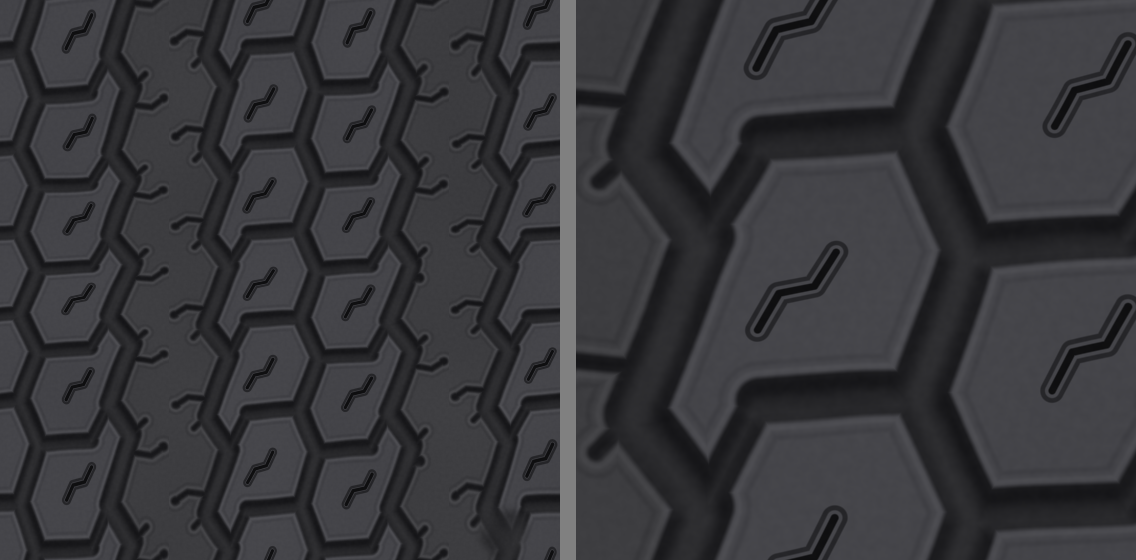
Left: the whole. Right: its middle third, enlarged.
Give the GLSL for this texture, as a WebGL 1 fragment shader.

```glsl
precision highp float;
// Moulded rubber tyre tread: two bands of interlocking blocks between plain ribs.
// Each band is point symmetric, so half of its grooves are drawn as line distances
// and turned by 180 degrees; depth, light and wear are then derived from distance.

#define ROWS 6.0            // block rows per canvas; one row is the unit of length
#define BAND_PITCH 3.0      // width of one band with its rib, in rows
#define BAND_ORIGIN vec2(0.316, 0.34)
#define ZIGZAG_HALF 0.112   // half widths of the grooves
#define CENTRE_HALF 0.105
#define CROSS_HALF 0.088
#define SLANT_HALF 0.066
#define BLOCK_TOP vec3(0.268, 0.268, 0.286)
#define RIB_TOP vec3(0.238, 0.238, 0.250)
#define GROOVE_FLOOR vec3(0.178, 0.178, 0.188)
#define GROOVE_WALL vec3(0.105, 0.105, 0.115)

uniform vec2 u_resolution;

vec2 gradientAt(vec2 cell) {
  float a = 6.2832 * fract(sin(dot(cell, vec2(127.1, 311.7))) * 4375.85);
  return vec2(cos(a), sin(a));
}

float noise(vec2 p) {
  vec2 i = floor(p), f = fract(p), u = f * f * (3.0 - 2.0 * f);
  vec2 e = vec2(1.0, 0.0);
  float low = mix(dot(gradientAt(i), f), dot(gradientAt(i + e.xy), f - e.xy), u.x);
  float high = mix(dot(gradientAt(i + e.yx), f - e.yx), dot(gradientAt(i + e.xx), f - e.xx), u.x);
  return mix(low, high, u.y);
}

float segment(vec2 p, vec2 a, vec2 b) {
  vec2 ab = b - a;
  return length(p - a - ab * clamp(dot(p - a, ab) / dot(ab, ab), 0.0, 1.0));
}

// Segment repeated once per row
float rowSegment(vec2 p, vec2 a, vec2 b) {
  float middle = 0.5 * (a.y + b.y);
  p.y = mod(p.y - middle + 0.5, 1.0) - 0.5 + middle;
  return segment(p, a, b);
}

// Signed distance to the left half of a band's grooves, negative inside
float halfGrooves(vec2 p, float canWear) {
  vec2 inner = vec2(-0.86, -0.195), outer = vec2(-1.10, 0.15);
  vec2 node = vec2(-0.095, 0.225), corner = vec2(-0.655, 0.19);
  float d = min(rowSegment(p, inner, outer), rowSegment(p, inner, outer - vec2(0.0, 1.0))) - ZIGZAG_HALF;
  d = min(d, min(rowSegment(p, node, -node), rowSegment(p, node, vec2(0.0, 1.0) - node)) - CENTRE_HALF);
  d = min(d, rowSegment(p, node, corner) - CROSS_HALF);
  d = min(d, rowSegment(p, corner, inner) - SLANT_HALF);
  d = min(d, rowSegment(p, outer, vec2(-1.24, 0.01)) - 0.035);

  // Hooked cut into the rib; two of them are worn down to a stub
  vec2 root = vec2(-1.05, 0.32), bend = vec2(-1.31, 0.35), tip = vec2(-1.44, 0.26);
  float row = floor(p.y - 0.31 + 0.5);
  float worn = canWear * (1.0 - step(0.5, abs(abs(row + 2.0) - 1.0)));
  float hook = min(rowSegment(p, root, bend), rowSegment(p, bend, tip)) - 0.034;
  hook = min(hook, rowSegment(p, tip, tip + vec2(0.01, 0.005)) - 0.046);
  float stub = rowSegment(p, root, root - vec2(0.12, 0.0)) - 0.06;
  return min(d, mix(hook, stub, worn));
}

float grooves(vec2 p, float band) {
  return min(halfGrooves(p, 0.0), halfGrooves(-p, band));
}

// Distance to the small stepped slit in each block of one column
float slit(vec2 p, float canWear) {
  p -= vec2(-0.53, -0.39);
  float row = floor(p.y + 0.5);
  p.y = fract(p.y + 0.5) - 0.5;
  vec2 knee = vec2(0.062, 0.015), end = vec2(0.135, 0.155);
  float d = min(segment(p, -knee, knee), min(segment(p, knee, end), segment(p, -knee, -end)));
  return d + canWear * (1.0 - step(0.5, abs(row - 3.0)));
}

float heightOf(float d) { return smoothstep(-0.10, 0.0, d); }

void main() {
  vec2 uv = gl_FragCoord.xy / min(u_resolution.x, u_resolution.y);
  float aa = ROWS / min(u_resolution.x, u_resolution.y);
  vec2 p = uv * ROWS;

  // Band coordinates, with uneven row spacing and a slight wobble
  vec2 q = p - BAND_ORIGIN;
  float band = mod(floor(q.x / BAND_PITCH + 0.5), 2.0);
  q.x = mod(q.x + 0.5 * BAND_PITCH, BAND_PITCH) - 0.5 * BAND_PITCH;
  q.y += mix(0.15, 0.06, band) * cos(6.2832 * (uv.y - 0.78));
  q += 0.03 * vec2(noise(p * 1.7), noise(p * 1.7 + 9.0));

  float d = grooves(q, band);
  float relief = heightOf(d) - heightOf(grooves(q + vec2(0.015, 0.05), band));

  // Flat tops with a soft sheen and a fine double line along the rim
  vec3 top = mix(BLOCK_TOP, RIB_TOP, smoothstep(0.98, 1.02, abs(q.x)));
  top += 0.016 * noise(p * 0.9 + 4.0);
  top += 0.028 * (1.0 - smoothstep(0.0, 0.014 + aa, abs(d - 0.016)));
  top -= 0.022 * (1.0 - smoothstep(0.0, 0.016 + aa, abs(d - 0.050)));

  // Slits: dark core inside a thin outline
  float s = min(slit(q, 1.0 - band), slit(-q, 0.0));
  top = mix(top, GROOVE_WALL, 0.75 * (1.0 - smoothstep(0.005, 0.009 + aa, abs(s - 0.036))));
  top = mix(top, 0.55 * GROOVE_WALL, 1.0 - smoothstep(0.010, 0.014 + aa, s));

  // Grooves: dark walls, lighter floor, light from above
  vec3 groove = mix(GROOVE_WALL, GROOVE_FLOOR, smoothstep(0.025, 0.095, -d));
  groove += 0.075 * relief + 0.012 * noise(p * 5.0);
  vec3 color = mix(groove, top, smoothstep(-0.012 - aa, 0.004 + aa, d));

  // Smudged patch near the lower right corner
  vec2 patchOffset = (uv - vec2(0.898, 0.05)) * vec2(1.0, 0.8);
  float smear = 1.0 - smoothstep(0.025, 0.055, length(patchOffset) + 0.02 * noise(p * 4.0));
  color = mix(color, GROOVE_FLOOR + 0.09 * noise(p * 3.5 + 2.0), 0.75 * smear);

  // Rubber grain
  color += 0.010 * noise(p * 26.0) + 0.006 * noise(p * 55.0);
  gl_FragColor = vec4(color, 1.0);
}
```
